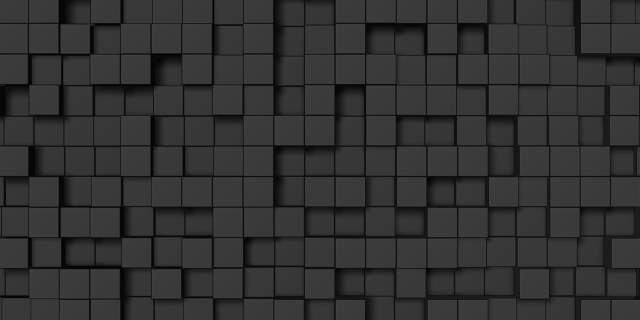
Reproduce this background procedurally as a Shadertoy shader.

```glsl
// Wall of dark square blocks at uneven depths, seen head on, lit from the upper left.

float hash(vec2 cell) {
    vec3 p = fract(cell.xyx * vec3(0.1031, 0.1030, 0.0973));
    p += dot(p, p.yzx + 33.33);
    return fract((p.x + p.y) * p.z);
}

// Block depth, 0 = recessed, 1 = raised
float blockHeight(vec2 cell) {
    return smoothstep(0.1, 0.85, hash(cell + 57.0));
}

// Perspective: raised faces spread away from the view centre
vec2 toGrid(vec2 view, float height) {
    return view / (1.0 + 0.024 * (height - 0.5)) + vec2(0.51, 0.54);
}

float boxDistance(vec2 p, float halfSize) {
    vec2 d = abs(p) - halfSize;
    return length(max(d, 0.0)) + min(max(d.x, d.y), 0.0);
}

// Soft shadow thrown by every higher neighbour, to the lower right
float shadowLight(vec2 grid, vec2 cell, float height) {
    float light = 1.0;
    for (int j = -1; j <= 1; j++)
    for (int i = -1; i <= 1; i++) {
        vec2 other = cell + vec2(i, j);
        float rise = blockHeight(other) - height;
        if (rise > 0.02) {
            vec2 offset = vec2(0.13, -0.12) * rise;
            float d = boxDistance(grid - other - 0.5 - offset, 0.5);
            light *= 1.0 - 0.75 * min(1.0, rise * 1.6) * (1.0 - smoothstep(-0.16, 0.36 * rise, d));
        }
    }
    return light;
}

float wallShade(vec2 view) {
    // Highest block face covering this point
    vec2 base = floor(toGrid(view, 0.5));
    vec2 topCell = base, topGrid = base;
    float topHeight = -1.0;
    for (int j = -1; j <= 1; j++)
    for (int i = -1; i <= 1; i++) {
        vec2 cell = base + vec2(i, j);
        float height = blockHeight(cell);
        vec2 grid = toGrid(view, height);
        if (floor(grid) == cell && height > topHeight) {
            topHeight = height;
            topCell = cell;
            topGrid = grid;
        }
    }

    // Exposed side walls: black on the left, faintly lit on the right
    if (topHeight < 0.0) return mix(0.025, 0.11, smoothstep(-3.0, 11.0, view.x - view.y));

    // Face with a dark seam and a thin bevel glint
    vec2 local = topGrid - topCell - 0.5;
    float edge = -boxDistance(local, 0.5);
    float shade = 0.213 + 0.017 * topHeight + 0.007 * (local.y - local.x);
    shade += 0.018 * topHeight * smoothstep(0.025, 0.04, edge) * (1.0 - smoothstep(0.04, 0.075, edge));
    shade *= shadowLight(topGrid, topCell, topHeight);
    return mix(0.05, shade, smoothstep(0.008, 0.034, edge));
}

void mainImage(out vec4 fragColor, in vec2 fragCoord) {
    // Average a 3 x 3 set of samples to smooth the edges
    float shade = 0.0;
    for (int j = -1; j <= 1; j++)
    for (int i = -1; i <= 1; i++) {
        vec2 point = fragCoord + vec2(i, j) / 3.0 - 0.5 * iResolution.xy;
        shade += wallShade(point / (0.0947 * iResolution.y)) / 9.0;
    }
    fragColor = vec4(vec3(shade), 1.0);
}
```
